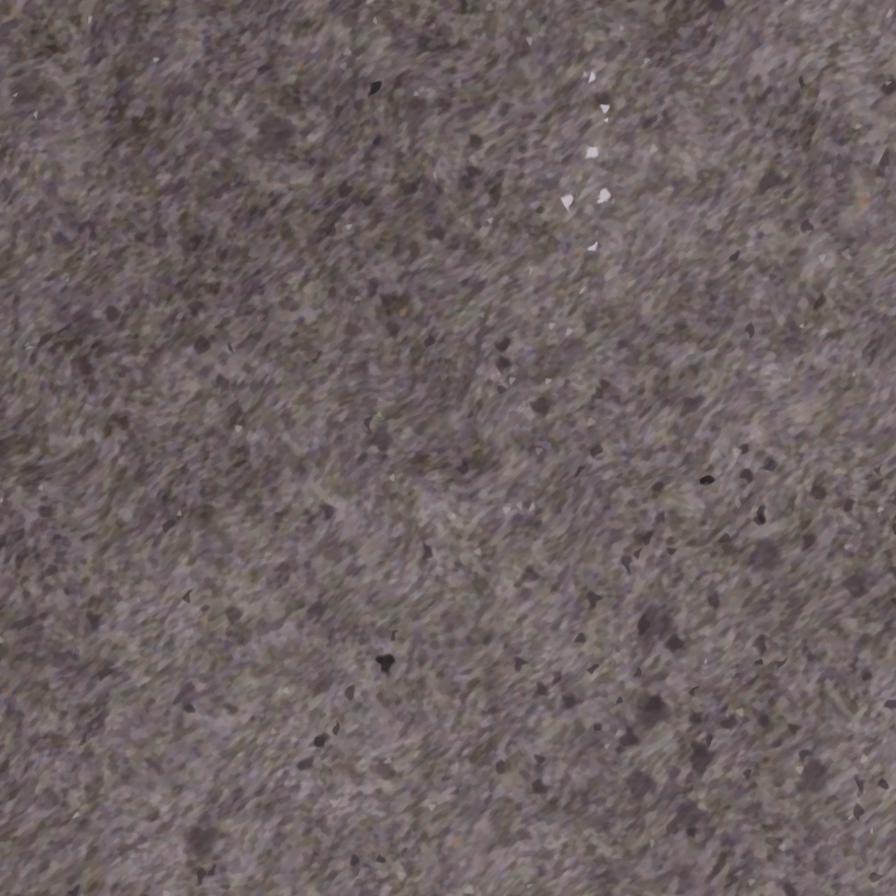
Write a WebGL 2 fragment shader that draws this texture.

```glsl
#version 300 es
precision highp float;

uniform vec2 u_resolution;
out vec4 fragColor;

vec3 hash3(vec2 cell, float seed) {
    vec3 q = fract((cell.xyx + seed * 17.3) * vec3(0.1031, 0.1030, 0.0973));
    q += dot(q, q.yxz + 33.33);
    return fract((q.xxy + q.yzz) * q.zyx);
}

// Coordinates measured along and across a direction
vec2 alongAcross(vec2 p, float angle) {
    vec2 axis = vec2(cos(angle), sin(angle));
    return vec2(dot(p, axis), dot(p, vec2(-axis.y, axis.x)));
}

// Cellular noise with softly blended cells, from -1 to 1
float cellNoise(vec2 p, float seed) {
    vec2 base = floor(p);
    float sum = 0.0, weights = 0.0001;
    for (int y = -1; y <= 1; y++)
    for (int x = -1; x <= 1; x++) {
        vec2 cell = base + vec2(x, y);
        vec3 h = hash3(cell, seed);
        vec2 d = p - cell - 0.15 - 0.7 * h.xy;
        float w = exp(-6.0 * dot(d, d));
        sum += w * (2.0 * h.z - 1.0);
        weights += w;
    }
    return sum / weights;
}

// Scattered irregular ovals; density is the share of occupied cells
float flecks(vec2 p, float scale, float density, float radius, float softness, float seed) {
    vec2 q = p * scale;
    vec2 base = floor(q);
    float cover = 0.0;
    for (int y = -1; y <= 1; y++)
    for (int x = -1; x <= 1; x++) {
        vec2 cell = base + vec2(x, y);
        vec3 place = hash3(cell, seed);
        vec3 shape = hash3(cell, seed + 5.0);
        vec2 d = alongAcross(q - cell - place.xy, 0.3 + 1.5 * shape.x);
        d.y *= 1.0 + 1.3 * shape.y * shape.y;
        float bump = 1.0 + 0.16 * sin(3.0 * atan(d.y, d.x + 0.0001) + 6.3 * shape.z);
        float size = radius * scale * mix(0.5, 1.0, shape.z) * bump;
        float inside = 1.0 - smoothstep(1.0 - softness, 1.0 + softness, length(d) / size);
        float present = smoothstep(0.0, 0.03, density - place.z);
        cover = max(cover, inside * present);
    }
    return cover;
}

// Slow bending of the grain by layered sines
vec2 bend(vec2 p) {
    return p + 0.005 * sin(p.yx * vec2(31.0, 27.0) + 2.0 * sin(p * 13.0))
             + 0.002 * sin(p.yx * vec2(83.0, 71.0) + 1.7);
}

// Brightness offset of the bare stone
float stoneTone(vec2 p) {
    vec2 q = bend(p);
    vec2 grain = alongAcross(q, 0.9);
    float region = smoothstep(-0.35, 0.35, p.x - p.y + 0.25 + 0.12 * cellNoise(p * 4.0, 1.0));
    float tone = mix(-0.034, 0.024, region);
    tone += 0.026 * cellNoise(q * 9.0, 2.0);
    tone += 0.034 * cellNoise(q * 32.0, 3.0);
    tone += 0.070 * cellNoise(grain * vec2(72.0, 125.0), 4.0);
    tone += 0.058 * cellNoise(alongAcross(q, 0.6) * vec2(130.0, 210.0), 6.0);
    return tone;
}

void main() {
    vec2 p = gl_FragCoord.xy / u_resolution.y;

    // Stone body with faint warm and violet drift
    vec3 color = vec3(0.415, 0.372, 0.373) + stoneTone(p);
    color += vec3(0.004, -0.008, 0.022) * cellNoise(p * 55.0, 8.0);
    color += vec3(0.014, 0.002, -0.012) * cellNoise(p * 85.0, 9.0);

    // Pits, crowded toward the lower right corner
    float crowd = 1.0 - smoothstep(0.1, 0.48, length(p - vec2(0.95, 0.15)));
    vec2 rough = p + 0.0016 * sin(p.yx * 310.0 + 2.0 * sin(p * 170.0));
    float hollows = flecks(rough, 17.0, 0.05 + 0.3 * crowd, 0.021, 0.3, 11.0);
    float pits = flecks(rough, 38.0, 0.08 + 0.22 * crowd, 0.010, 0.4, 23.0);
    float holes = flecks(rough, 20.0, 0.025, 0.011, 0.3, 37.0);
    color = mix(color, vec3(0.25, 0.21, 0.23), 0.58 * hollows);
    color = mix(color, vec3(0.22, 0.18, 0.20), 0.65 * pits);
    color = mix(color, vec3(0.09, 0.07, 0.08), 0.85 * holes);

    // Pale mineral vein and stray crystals
    vec2 vein = alongAcross(p - vec2(0.665, 0.84), 1.4) / vec2(0.13, 0.022);
    float veinMask = exp(-dot(vein, vein));
    float crystals = flecks(rough, 55.0, 0.012 + 0.42 * veinMask, 0.009, 0.35, 41.0);
    float specks = flecks(p, 70.0, 0.03, 0.005, 0.5, 53.0);
    color += 0.04 * veinMask;
    color = mix(color, vec3(0.80, 0.77, 0.80), 0.85 * crystals);
    color = mix(color, vec3(0.66, 0.62, 0.61), 0.7 * specks);

    // Rare rust and ochre grains
    float rust = flecks(p, 32.0, 0.015, 0.007, 0.5, 67.0);
    float ochre = flecks(p, 36.0, 0.02, 0.008, 0.5, 79.0);
    color = mix(color, vec3(0.42, 0.19, 0.17), 0.65 * rust);
    color = mix(color, vec3(0.60, 0.46, 0.33), 0.6 * ochre);

    fragColor = vec4(clamp(color, 0.0, 1.0), 1.0);
}
```
